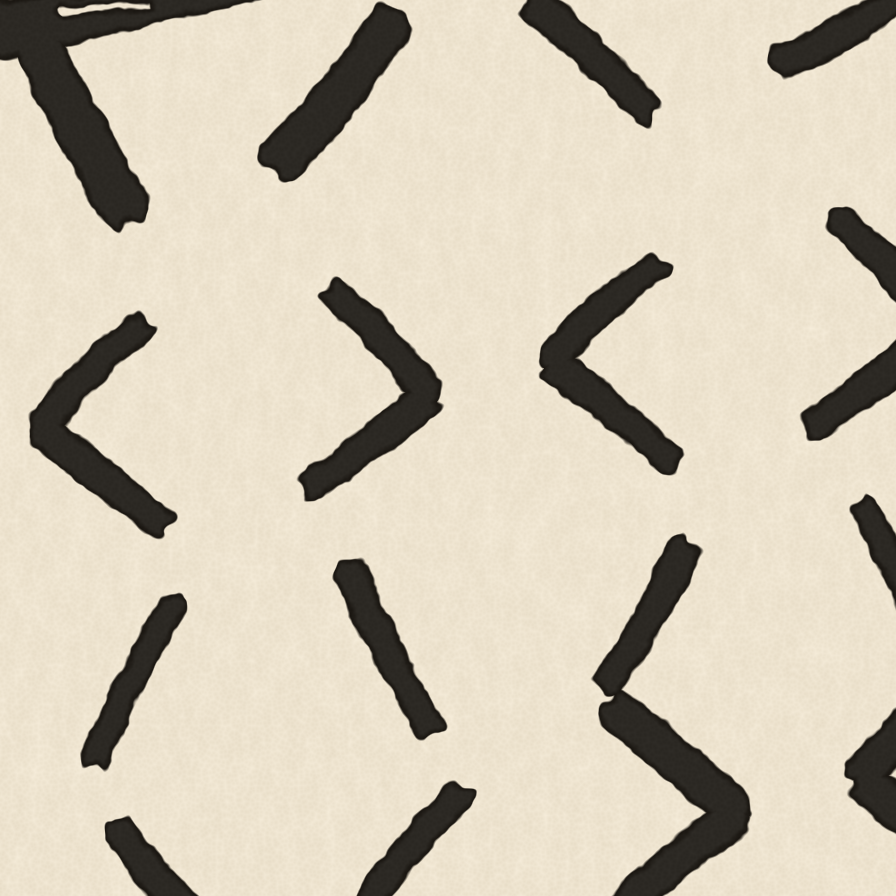
Reproduce this pattern procedurally as a Shadertoy shader.

```glsl
// Brushed ink chevrons and slanted dashes in mirrored columns on mottled cream paper.

const vec3  PAPER       = vec3(0.932, 0.892, 0.812);
const vec3  INK         = vec3(0.172, 0.160, 0.140);
const vec3  INK_RIM     = vec3(0.105, 0.090, 0.070);
const int   COLUMNS     = 4;
const int   ROWS        = 4;
const float COLUMN_STEP = 0.285;
const float ROW_TILT    = 0.13;    // rise of each row across the canvas
const float TURN_JITTER = 0.28;    // radians
const float SIZE_JITTER = 0.20;
const float BEND        = 0.016;   // bow of a stroke
const float END_FRAY    = 0.0035;
const float EDGE_WOBBLE = 0.0024;
const float EDGE_SOFT   = 0.0015;
const float RIM_DEPTH   = 0.0085;
const float MOTTLE      = 0.045;
const float GRAIN       = 0.035;

float hash(vec2 p) {
    vec3 q = fract(p.xyx * vec3(0.1031, 0.1030, 0.0973));
    q += dot(q, q.yzx + 33.33);
    return fract((q.x + q.y) * q.z);
}

// Distance to the nearest scattered point, centred near zero.
float cellular(vec2 p) {
    vec2 cell = floor(p);
    float nearest = 2.0;
    for (int y = -1; y <= 1; y++)
        for (int x = -1; x <= 1; x++) {
            vec2 c = cell + vec2(x, y);
            vec2 site = c + vec2(hash(c + 7.0), hash(c + 61.0));
            nearest = min(nearest, length(p - site));
        }
    return nearest - 0.45;
}

// Layered sines that roughen the brush edges.
vec2 wobble(vec2 p) {
    vec2 sum = vec2(0.0);
    float frequency = 85.0, amplitude = 1.0;
    for (int i = 0; i < 4; i++) {
        sum += amplitude * sin(p.yx * frequency + 1.7 * sin(p * frequency * 0.63 + float(i)));
        p = mat2(0.8, 0.6, -0.6, 0.8) * p;
        frequency *= 1.75;
        amplitude *= 0.62;
    }
    return sum * EDGE_WOBBLE * 0.6;
}

// Signed distance to a bowed, tapered stroke with frayed blunt ends.
float stroke(vec2 p, vec2 a, vec2 b, float startWidth, float endWidth, float seed) {
    float len = length(b - a);
    vec2 axis = (b - a) / len;
    float along = dot(p - a, axis);
    float across = dot(p - a, vec2(-axis.y, axis.x));
    float h = clamp(along / len, 0.0, 1.0);
    float width = mix(startWidth, endWidth, h);
    across += BEND * (seed - 0.5) * 4.0 * h * (1.0 - h);
    along += END_FRAY * sin(across * 210.0 + seed * 40.0);
    float corner = width * 0.65;
    vec2 d = abs(vec2(along - 0.5 * len, across)) - vec2(0.5 * len + 0.3 * width, width) + corner;
    return length(max(d, 0.0)) + min(max(d.x, d.y), 0.0) - corner;
}

vec2 turn(vec2 v, float angle) {
    return mat2(cos(angle), sin(angle), -sin(angle), cos(angle)) * v;
}

// One mark: a chevron or a single dash, mirrored on alternate columns.
float mark(vec2 p, float column, float row) {
    vec2 id = vec2(column, row) + 3.0;
    float r1 = hash(id * 3.1), r2 = hash(id * 5.7 + 9.0), r3 = hash(id * 7.3 + 21.0);
    float side = mod(column, 2.0) < 0.5 ? 1.0 : -1.0;
    bool flipped = row > 2.5 && column > 1.5;
    if (flipped) side = -side;

    vec2 centre = vec2(0.09 + COLUMN_STEP * column + 0.03 * row,
                       0.85 - 0.375 * row + 0.03 * row * row);
    centre.y += ROW_TILT * centre.x;
    vec2 q = (p - centre) * vec2(side, 1.0);
    float size = 1.0 + SIZE_JITTER * (r1 - 0.5);
    float angle = TURN_JITTER * (r2 - 0.5);
    float taper = 1.0 + 0.5 * (r3 - 0.5);

    if (flipped || row == 1.0) {
        vec2 tip = vec2(-0.075, 0.0);
        float width = 0.0225 * size;
        float upper = stroke(q, tip, tip + turn(vec2(0.125, 0.125), angle) * size, width, width * taper, r3);
        float lower = stroke(q, tip, tip + turn(vec2(0.148, -0.115), angle * 0.5) * size, width, width * 0.85, r2);
        return min(upper, lower);
    }
    vec2 reach = vec2(0.055, -0.055);
    float width = 0.019;
    if (row == 0.0) { reach = vec2(0.05 + 0.012 * column, -0.095 + 0.015 * column); width = 0.027 - 0.003 * column; }
    if (row == 2.0) { reach = vec2(0.048, 0.085); width = 0.0175; }
    reach = turn(reach, angle * 0.6) * size;
    return stroke(q, -reach, reach, width, width * taper, r3);
}

void mainImage(out vec4 fragColor, in vec2 fragCoord) {
    vec2 uv = fragCoord / iResolution.y;
    vec2 p = uv + wobble(uv);

    // Wide dry sweep in the upper left corner, split by a bare streak.
    float ink = stroke(p, vec2(-0.02, 0.965), vec2(0.30, 1.01), 0.036, 0.008, 0.5);
    ink = max(ink, -stroke(p, vec2(0.07, 0.988), vec2(0.17, 0.995), 0.004, 0.002, 0.5));
    for (int row = 0; row < ROWS; row++)
        for (int column = 0; column < COLUMNS; column++)
            ink = min(ink, mark(p, float(column), float(row)));

    // Paper with upright fibres and fine grain.
    float fibres = cellular(uv * vec2(46.0, 22.0)) + 0.6 * cellular(uv * vec2(95.0, 48.0) + 17.0);
    float grain = cellular(uv * 210.0);
    vec3 paper = PAPER + (MOTTLE * 0.5 * fibres + GRAIN * grain) * vec3(0.85, 0.95, 1.15);
    paper += 0.015 * exp(-max(ink, 0.0) * 220.0);

    vec3 pigment = mix(INK_RIM, INK, smoothstep(0.001, RIM_DEPTH, -ink)) + GRAIN * 0.6 * grain;
    float soft = max(EDGE_SOFT, 0.75 / iResolution.y);
    fragColor = vec4(mix(pigment, paper, smoothstep(-soft, soft, ink)), 1.0);
}
```
